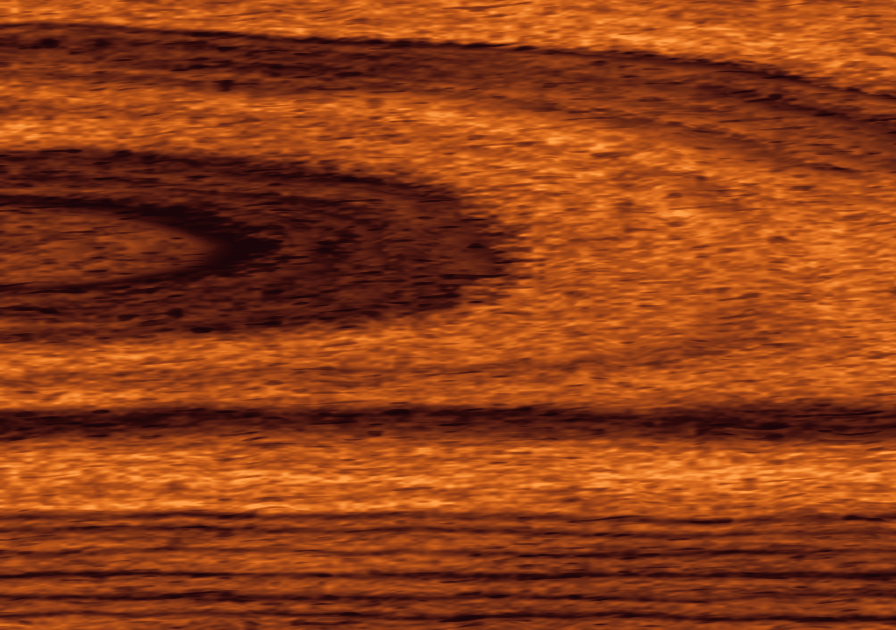
Reproduce this texture procedurally as a Shadertoy shader.

```glsl
// Polished rosewood veneer: a cathedral of nested rings above straight dark grain.
#define AXIS_Y 0.61        // height of the cathedral's centre line
#define RING_STRETCH 0.18  // ring half-height per unit of length
#define BASE_TONE 0.74     // tone of the light wood
#define WARP 0.024         // slow waviness of the rings
#define FEATHER 0.016      // ragged ring edges
#define STREAK_GAIN 0.50   // contrast of the long streaks
#define FIBRE_GAIN 0.46    // contrast of the short fibres
#define FIBRE_FREQ vec2(42.0, 210.0)
#define PORE_GAIN 0.20     // darkness of the fine pores

float hash(vec2 p) {
    vec3 q = fract(vec3(p.xyx) * 0.1031);
    q += dot(q, q.yzx + 33.33);
    return fract((q.x + q.y) * q.z);
}

float noise(vec2 p) {
    vec2 i = floor(p), f = fract(p);
    f = f * f * (3.0 - 2.0 * f);
    return mix(mix(hash(i), hash(i + vec2(1, 0)), f.x),
               mix(hash(i + vec2(0, 1)), hash(i + vec2(1, 1)), f.x), f.y);
}

float fbm(vec2 p) {
    float sum = 0.0, gain = 0.5;
    for (int i = 0; i < 4; i++) {
        sum += gain * noise(p);
        p = p * vec2(1.9, 2.1) + 17.3;
        gain *= 0.55;
    }
    return sum / 1.01;
}

// Soft line and flat-topped band across the ring coordinate
float line(float r, float centre, float width) {
    float d = (r - centre) / width;
    return exp(-d * d);
}

float band(float r, float centre, float width) {
    float d = (r - centre) / width;
    return exp(-d * d * d * d);
}

// Darkness of the heart, shared by both sides of the axis
float heart(float r) {
    return 0.36 * (1.0 - smoothstep(0.135, 0.168, r))
         + 0.17 * line(r, 0.142, 0.013)
         + 0.12 * line(r, 0.105, 0.013)
         + 0.28 * line(r, 0.068, 0.010)
         + 0.10 * line(r, 0.218, 0.007);
}

float upperBands(float r) {
    return 0.40 * band(r, 0.295, 0.047)
         + 0.38 * line(r, 0.344, 0.006)
         + 0.14 * line(r, 0.316, 0.008)
         - 0.22 * line(r, 0.278, 0.006);
}

float lowerBands(float r, float x) {
    float wobble = 0.5 * noise(vec2(x * 1.3, r * 20.0));
    float repeatLine = line(abs(fract(r / 0.034 + wobble) - 0.5), 0.0, 0.16);
    float foot = smoothstep(0.41, 0.46, r);
    return 0.20 * line(r, 0.205, 0.006)
         + 0.53 * band(r, 0.281, 0.030)
         + 0.22 * line(r, 0.318, 0.005)
         + 0.42 * line(r, 0.430, 0.007)
         + foot * (0.21 + 0.30 * repeatLine);
}

// Evenly stepped ramp from near-black brown to pale orange
vec3 woodColour(float tone) {
    vec3 ramp[8] = vec3[8](
        vec3(0.11, 0.02, 0.03), vec3(0.19, 0.04, 0.04),
        vec3(0.33, 0.11, 0.07), vec3(0.45, 0.18, 0.08),
        vec3(0.59, 0.25, 0.09), vec3(0.73, 0.33, 0.09),
        vec3(0.89, 0.45, 0.13), vec3(1.00, 0.62, 0.28));
    float t = clamp(tone, 0.0, 1.0) * 7.0;
    int i = min(int(t), 6);
    return mix(ramp[i], ramp[i + 1], t - float(i));
}

void mainImage(out vec4 fragColor, in vec2 fragCoord) {
    vec2 p = fragCoord / iResolution.y;

    // Short fibres, slightly tilted and wavy
    vec2 fibrePos = p + vec2(0.0, -0.05 * p.x + 0.008 * noise(p * vec2(14.0, 20.0)));
    float fibre = 0.65 * noise(fibrePos * FIBRE_FREQ)
                + 0.35 * noise(fibrePos * FIBRE_FREQ * vec2(2.1, 1.5) + 40.0);
    float pore = smoothstep(0.68, 0.95, noise(fibrePos * FIBRE_FREQ * vec2(0.6, 0.9) + 90.0));

    // Ring coordinate: ellipses that flatten below the axis
    float d = p.y - AXIS_Y + WARP * (fbm(p * vec2(2.6, 4.0) + 5.0) - 0.5)
            + FEATHER * (noise(p * vec2(9.0, 40.0)) - 0.5) * 0.5;
    float x = p.x + 4.0 * FEATHER * (fibre - 0.5)
            + 0.10 * (noise(p * vec2(3.0, 28.0)) - 0.5);
    float reach = RING_STRETCH * max(x, 0.0);
    float r = sqrt(d * d + reach * reach * smoothstep(-0.28, 0.0, d));

    // Bands of dark wood on either side
    float above = smoothstep(0.02, 0.14, d);
    float below = smoothstep(0.04, 0.16, -d);
    float dark = heart(r) + above * upperBands(r) + below * lowerBands(r, p.x);

    // Long streaks along the rings, and broad light and shade
    float streak = fbm(vec2(p.x * 1.8, r * 48.0 + 3.0 * above));
    float shade = noise(p * vec2(2.2, 4.5) + 11.0);

    float tone = BASE_TONE - dark
               + STREAK_GAIN * (streak - 0.5)
               + 0.12 * (shade - 0.5)
               + FIBRE_GAIN * (fibre - 0.5) * mix(1.0, 0.6, clamp(dark * 1.5, 0.0, 1.0))
               - PORE_GAIN * pore;
    fragColor = vec4(woodColour(tone), 1.0);
}
```
